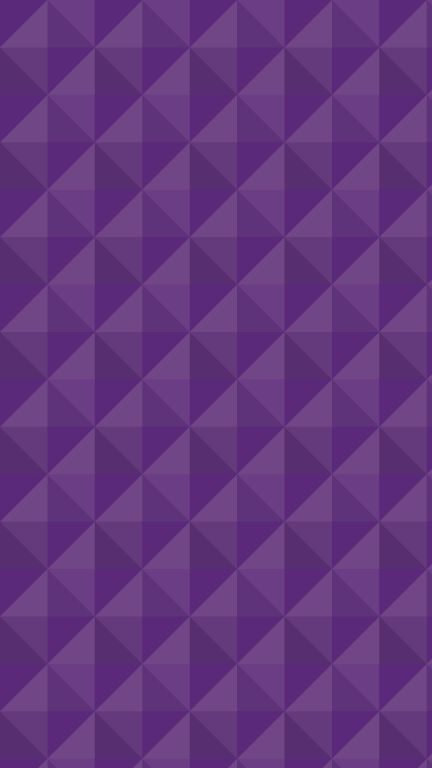
This pattern is drawn by a Shadertoy shader. Its source:

```glsl
// Purple relief of square pyramids: a checker of cells, each split by a diagonal into two flat facets.

// Facet colour at p, in cell units measured from the top left corner.
vec3 facetColor(vec2 p) {
    vec2 cell = mod(floor(p), 2.0);
    vec2 f = fract(p);

    // Rising diagonal: saturated shade above, highlight below.
    if (cell.x == cell.y) {
        return f.x + f.y < 1.0 ? vec3(0.353, 0.159, 0.474)
                               : vec3(0.440, 0.273, 0.524);
    }

    // Falling diagonal: even columns are in shadow, odd columns are lit.
    bool upper = f.x > f.y;
    if (cell.x < 0.5) {
        return upper ? vec3(0.393, 0.226, 0.488) : vec3(0.342, 0.182, 0.438);
    }
    return upper ? vec3(0.420, 0.240, 0.516) : vec3(0.371, 0.199, 0.480);
}

void mainImage(out vec4 fragColor, in vec2 fragCoord) {
    const int SAMPLES = 4;
    float cellsPerUnit = 9.11 / iResolution.x;   // cells across the canvas
    vec3 color = vec3(0.0);

    // Average a grid of samples to smooth the facet edges.
    for (int j = 0; j < SAMPLES; j++) {
        for (int i = 0; i < SAMPLES; i++) {
            vec2 offset = (vec2(i, j) + 0.5) / float(SAMPLES) - 0.5;
            vec2 pos = fragCoord + offset;
            pos.y = iResolution.y - pos.y;
            color += facetColor(pos * cellsPerUnit);
        }
    }
    fragColor = vec4(color / float(SAMPLES * SAMPLES), 1.0);
}
```
